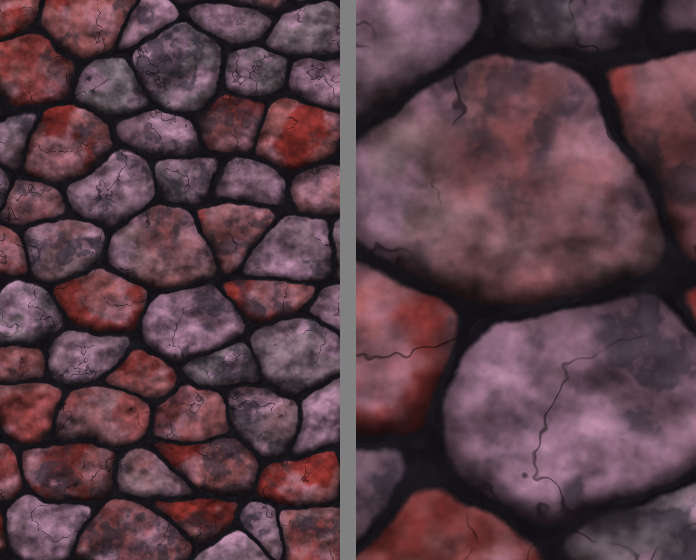
Left: the whole. Right: its middle third, enlarged.
Write a WebGL 2 fragment shader that draws this texture.

```glsl
#version 300 es
precision highp float;
// Dry stone wall: rough mauve, grey and rusty blocks with dark open joints.

#define STONE_SIZE vec2(0.222, 0.166)
#define JITTER 0.66
#define SIZE_VARIATION 0.026
#define BLOCKINESS 1.35
#define JOINT 0.0050
#define CORNER_SHARPNESS 95.0
#define RELIEF 1.9
#define MAUVE vec3(0.455, 0.335, 0.395)
#define LILAC vec3(0.570, 0.425, 0.515)
#define RED vec3(0.490, 0.285, 0.295)
#define RUST vec3(0.430, 0.135, 0.120)
#define SHADOW vec3(0.085, 0.075, 0.095)

uniform vec2 u_resolution;
out vec4 fragColor;

// Integer hash: three random values in 0..1 per cell
vec3 hash3(ivec2 cell, uint seed) {
    uvec3 v = uvec3(uvec2(cell + 4096), seed) * 1664525u + 1013904223u;
    v.x += v.y * v.z; v.y += v.z * v.x; v.z += v.x * v.y;
    v ^= v >> 16u;
    v.x += v.y * v.z; v.y += v.z * v.x; v.z += v.x * v.y;
    return vec3(v >> 16u) / 65535.0;
}

float noise(vec2 p) {
    ivec2 i = ivec2(floor(p));
    vec2 f = fract(p);
    f = f * f * (3.0 - 2.0 * f);
    float low = mix(hash3(i, 7u).x, hash3(i + ivec2(1, 0), 7u).x, f.x);
    float high = mix(hash3(i + ivec2(0, 1), 7u).x, hash3(i + ivec2(1, 1), 7u).x, f.x);
    return mix(low, high, f.y);
}

float fbm(vec2 p) {
    float sum = 0.0, amplitude = 0.5;
    for (int i = 0; i < 5; i++) {
        sum += amplitude * noise(p);
        p = mat2(1.6, 1.2, -1.2, 1.6) * p + 3.7;
        amplitude *= 0.52;
    }
    return sum;
}

// Centre (xy) and weight (z) of the stone in a grid cell; odd rows are shifted
vec3 stoneSeed(ivec2 cell) {
    vec3 h = hash3(cell, 1u);
    vec2 centre = vec2(cell) + 0.5 + JITTER * (h.xy - 0.5);
    centre.x += 0.5 * float(cell.y & 1);
    return vec3(centre * STONE_SIZE, SIZE_VARIATION * (h.z - 0.5));
}

float weightedDistance(vec2 p, vec3 seed) {
    vec2 d = (p - seed.xy) * vec2(1.0, BLOCKINESS);
    return dot(d, d) - seed.z;
}

// Finds the stone at p and returns the rounded distance to its outline
float findStone(vec2 p, out ivec2 stone, out vec2 centre) {
    ivec2 home = ivec2(floor(p / STONE_SIZE));
    float nearest = 1e3;
    for (int y = -2; y <= 2; y++)
    for (int x = -2; x <= 2; x++) {
        ivec2 cell = home + ivec2(x, y);
        float d = weightedDistance(p, stoneSeed(cell));
        if (d < nearest) { nearest = d; stone = cell; }
    }
    centre = stoneSeed(stone).xy;
    float sum = 0.0;
    for (int y = -2; y <= 2; y++)
    for (int x = -2; x <= 2; x++) {
        ivec2 cell = home + ivec2(x, y);
        if (cell == stone) continue;
        vec3 seed = stoneSeed(cell);
        vec2 slope = (seed.xy - centre) * vec2(1.0, BLOCKINESS * BLOCKINESS);
        float edge = (weightedDistance(p, seed) - nearest) / (2.0 * length(slope) + 1e-4);
        sum += exp(-CORNER_SHARPNESS * edge);
    }
    return -log(sum + 1e-9) / CORNER_SHARPNESS;
}

void main() {
    vec2 p = gl_FragCoord.xy / u_resolution.x;

    // Bent outlines with small chips
    vec2 bend = vec2(noise(p * 7.0), noise(p * 7.0 + 31.0)) - 0.5;
    vec2 chips = vec2(fbm(p * 24.0), fbm(p * 24.0 + 57.0)) - 0.5;
    vec2 w = p + 0.050 * bend + 0.018 * chips;
    ivec2 stone;
    vec2 centre;
    float edge = findStone(w, stone, centre);
    vec3 h = hash3(stone, 2u), k = hash3(stone, 3u);
    vec2 local = (w - centre) / STONE_SIZE;
    vec2 q = p + 9.0 * h.xy;

    // Colour: a tone per stone, then lilac bloom, rust and dark stains
    float broad = fbm(q * 7.0), patches = fbm(q * 13.0 + 11.0), grain = fbm(q * 42.0);
    float redness = smoothstep(0.50, 0.85, 0.75 * h.z + 0.5 * broad);
    vec3 colour = mix(MAUVE, RED, redness);
    colour = mix(colour, vec3(dot(colour, vec3(0.33))), 0.55 * k.x * (1.0 - redness));
    colour = mix(colour, LILAC, 0.8 * smoothstep(0.46, 0.64, patches) * (1.0 - 0.5 * redness));
    float rust = smoothstep(0.45, 0.62, fbm(q * 9.0 + 23.0)) * smoothstep(0.45, 0.9, h.z);
    colour = mix(colour, RUST, 0.85 * rust);
    float stain = smoothstep(0.50, 0.68, fbm(q * 10.0 + 41.0) + 0.18 * (k.y - 0.5));
    colour = mix(colour, SHADOW * 1.7, 0.7 * stain * smoothstep(0.30, 0.58, grain));

    // Light from the upper left on facets, relief, cracks and rounded rims
    vec2 r = q * vec2(9.0, 12.0);
    float relief = fbm(r) - fbm(r + vec2(-0.10, 0.22));
    float facet = dot(local, vec2(k.z - 0.6, 0.35)) * 0.45;
    float light = 1.0 + facet + RELIEF * relief + 0.7 * (grain - 0.5);
    light *= 1.0 - 0.45 * (1.0 - smoothstep(0.0, 0.012, abs(broad - 0.47))) * smoothstep(0.4, 0.6, patches);
    float rim = 1.0 - smoothstep(JOINT, JOINT + 0.028, edge);
    light *= 1.0 - rim * (0.38 - 0.50 * local.y);
    colour *= clamp(light, 0.25, 1.35);

    // Joints
    vec3 joint = SHADOW * (0.6 + 0.8 * grain);
    float solid = smoothstep(JOINT - 0.002, JOINT + 0.005, edge);
    fragColor = vec4(mix(joint, colour, solid), 1.0);
}
```
